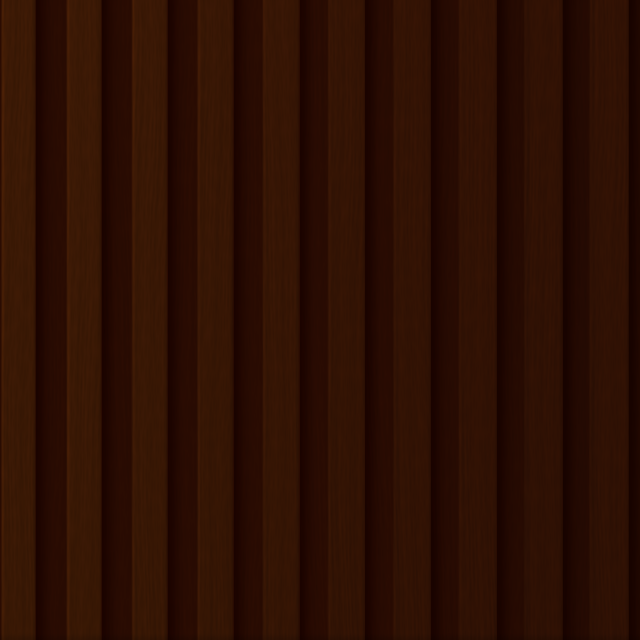
This texture is drawn by a three.js fragment shader. Its source:

```glsl
// Ten upright dark wood slats with recessed strips between them, lit from the left.
// Each cell starts at a slat's right edge: shadow, recess, then the next slat.
// Grain is layered sines bent per board, plus stretched cellular noise for pores.
varying vec2 vUv;

float hash(vec2 p) {
  return fract(sin(dot(p, vec2(127.1, 311.7))) * 4375.85);
}

// Distance to the nearest scattered point, one point per unit cell
float cellular(vec2 p) {
  vec2 cell = floor(p);
  float nearest = 2.0;
  for (int j = -1; j <= 1; j++) {
    for (int i = -1; i <= 1; i++) {
      vec2 id = cell + vec2(float(i), float(j));
      vec2 point = id + vec2(hash(id), hash(id + 47.3));
      nearest = min(nearest, length(p - point));
    }
  }
  return nearest;
}

// Growth lines, gently wavy and leaning differently on every board
float woodGrain(vec2 p, float seed) {
  float lean = (seed - 0.5) * 0.035;
  float x = p.x + lean * p.y
    + 0.005 * sin(p.y * 5.0 + seed * 40.0)
    + 0.0015 * sin(p.y * 15.0 + seed * 90.0 + p.x * 60.0);
  float rings = sin(x * 850.0 + 1.5 * sin(x * 190.0 + seed * 20.0));
  float bands = sin(x * 230.0 + seed * 60.0);
  float patches = 0.6 + 0.4 * sin(p.y * 9.0 + seed * 30.0 + p.x * 45.0);
  float pores = cellular(vec2(x * 250.0, p.y * 32.0 + seed * 70.0));
  return rings * 0.035 * patches + bands * 0.02 + (pores - 0.5) * 0.11;
}

void main() {
  // Repeat across; recesses narrow slightly toward the right
  float across = (vUv.x - 0.056) / 0.103;
  float index = floor(across);
  float t = across - index;
  float slatStart = 0.468 - 0.009 * index;
  float slat = smoothstep(slatStart - 0.018, slatStart + 0.018, t)
    * (1.0 - smoothstep(0.975, 1.0, t));
  float seed = hash(vec2(index + 3.0, step(slatStart, t) * 5.0 + 1.0));

  // Recess with the shadow cast by the slat on its left
  float shadow = exp(-t * t / 0.022);
  vec3 recess = mix(vec3(0.162, 0.045, 0.008), vec3(0.105, 0.012, 0.0), shadow);
  recess *= 1.0 - 0.12 * smoothstep(0.5, 1.0, vUv.x);

  // Slat face, fading away from the light
  vec3 face = mix(vec3(0.232, 0.098, 0.018), vec3(0.19, 0.068, 0.016),
    smoothstep(0.0, 0.85, vUv.x));
  face *= 0.97 + 0.06 * vUv.y + (seed - 0.5) * 0.04;

  // Bevels: lit left arris, shaded right arris; side faces show on the right
  float fromEdge = t - slatStart;
  float arris = exp(-pow((fromEdge - 0.025) / 0.022, 2.0));
  float side = 1.0 - smoothstep(0.06, 0.11, fromEdge);
  face *= 1.0 + arris * mix(0.2, 0.05, vUv.x) - side * 0.1 * vUv.x;
  face *= 1.0 - 0.13 * smoothstep(0.93, 1.0, t);

  vec3 color = mix(recess, face, slat);
  color *= 1.0 + woodGrain(vUv, seed) * mix(0.75, 1.0, slat);

  // Thin dim line along the foot
  color *= 0.88 + 0.12 * smoothstep(0.0, 0.012, vUv.y);
  gl_FragColor = vec4(color, 1.0);
}
```
